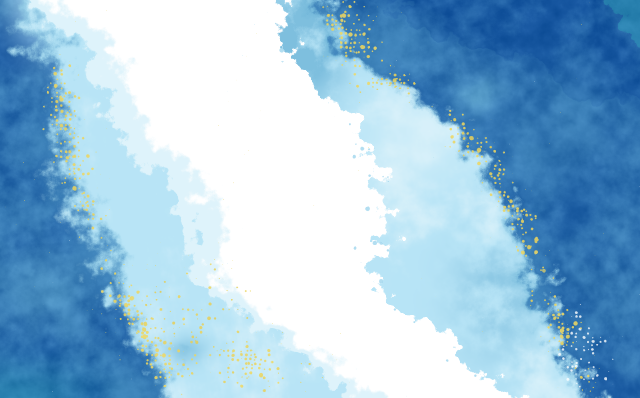
Write a WebGL 1 fragment shader that draws this background.

```glsl
precision highp float;
uniform vec2 u_resolution;

const vec3 WHITE = vec3(1.0);
const vec3 ICE = vec3(0.85, 0.945, 0.98);
const vec3 SKY = vec3(0.72, 0.895, 0.965);
const vec3 AQUA = vec3(0.42, 0.70, 0.84);
const vec3 MID = vec3(0.24, 0.51, 0.725);
const vec3 DEEP = vec3(0.08, 0.33, 0.62);
const vec3 TEAL = vec3(0.16, 0.52, 0.69);
const vec3 GOLD = vec3(0.96, 0.88, 0.44);

float hash(vec2 p) {
  return fract(sin(dot(p, vec2(127.1, 311.7))) * 43758.55);
}

float noise(vec2 p) {
  vec2 i = floor(p), f = fract(p);
  f = f * f * (3.0 - 2.0 * f);
  return mix(mix(hash(i), hash(i + vec2(1, 0)), f.x),
             mix(hash(i + vec2(0, 1)), hash(i + vec2(1, 1)), f.x), f.y);
}

float fbm(vec2 p) {
  float sum = 0.0, amp = 0.5;
  for (int i = 0; i < 6; i++) {
    sum += amp * noise(p);
    p = mat2(1.6, 1.2, -1.2, 1.6) * p + 7.3;
    amp *= 0.5;
  }
  return sum;
}

// Piecewise linear border: eight evenly spaced x positions, top to bottom
float border(float y, vec4 upper, vec4 lower) {
  float s = clamp(1.0 - y, 0.0, 1.0) * 7.0;
  vec4 k = vec4(0, 1, 2, 3);
  return dot(upper, max(1.0 - abs(s - k), 0.0))
       + dot(lower, max(1.0 - abs(s - k - 4.0), 0.0));
}

float blob(vec2 uv, vec2 centre, vec2 radius) {
  vec2 d = (uv - centre) / radius;
  return exp(-dot(d, d));
}

// Jittered irregular dots, one per cell, growing with local density
float specks(vec2 p, float cells, float density, float seed) {
  vec2 id = floor(p * cells);
  float pick = hash(id + seed);
  float size = mix(0.14, 0.36, hash(id + seed + 5.1));
  vec2 jitter = vec2(hash(id + seed + 3.7), hash(id + seed + 9.2)) - 0.5;
  vec2 d = fract(p * cells) - 0.5 - jitter * (0.9 - 2.0 * size);
  float wobble = 0.3 * (noise(p * cells * 2.5 + seed) - 0.5);
  float radius = size * smoothstep(0.0, 0.08, density - pick);
  float soft = 0.7 * cells / u_resolution.y;
  return (1.0 - smoothstep(-soft, soft, length(d) + wobble * size - radius))
       * step(pick, density);
}

void main() {
  vec2 uv = gl_FragCoord.xy / u_resolution;
  vec2 p = gl_FragCoord.xy / u_resolution.y;

  // Shared pigment textures
  float broad = fbm(p * 3.5 + 2.0);
  float grain = fbm(p * 9.0 + 13.0);
  float fine = fbm(p * 30.0 + 31.0);
  float ragged = 0.06 * (grain - 0.49) + 0.085 * (fine - 0.49);

  // Signed distances into the four washes
  float leftPale = border(uv.y, vec4(0.10, 0.18, 0.23, 0.285),
                          vec4(0.345, 0.35, 0.475, 0.59)) - uv.x + ragged;
  float leftEdge = border(uv.y, vec4(0.045, 0.08, 0.09, 0.105),
                          vec4(0.13, 0.17, 0.225, 0.275)) - uv.x;
  float rightPale = uv.x - border(uv.y, vec4(0.447, 0.465, 0.545, 0.59),
                          vec4(0.60, 0.59, 0.71, 0.80)) + ragged;
  float rightEdge = uv.x - border(uv.y, vec4(0.50, 0.555, 0.685, 0.77),
                          vec4(0.81, 0.846, 0.885, 0.93));
  float leftDark = leftEdge + ragged * 1.4;
  float rightDark = rightEdge + ragged * 1.2;

  // Pale left wash in two overlapping layers
  float streak = fbm(vec2(p.x * 14.0 + p.y * 2.0, p.y * 1.5));
  vec3 color = mix(WHITE, ICE, 0.85 * smoothstep(-0.008, 0.014, leftPale));
  float layer = smoothstep(0.0, 0.01, leftPale - 0.035 + 0.08 * (broad - 0.5));
  float stain = smoothstep(0.2, 0.5, 0.4 * streak + 0.4 * grain + 0.2 * fine);
  color = mix(color, mix(ICE, SKY, stain), layer);
  color = mix(color, AQUA, 0.9 * blob(uv, vec2(0.29, 0.12), vec2(0.04, 0.035)) * grain);

  // Pale right wash
  vec3 pale = mix(ICE, SKY, smoothstep(0.25, 0.5, broad * 0.4 + grain * 0.4 + fine * 0.2));
  pale = mix(pale, ICE, 0.65 * blob(uv, vec2(0.65, 0.65), vec2(0.08, 0.12)));
  float cyan = blob(uv, vec2(0.48, 0.91), vec2(0.06, 0.16))
             + 0.5 * blob(uv, vec2(0.78, 0.26), vec2(0.07, 0.16));
  float mottle = smoothstep(0.3, 0.68, 0.5 * (grain + fine));
  pale = mix(pale, AQUA, clamp(cyan * mottle * 1.2, 0.0, 0.75));
  color = mix(color, pale, smoothstep(-0.003, 0.003, rightPale));
  float splash = 0.13 * smoothstep(-0.04, -0.012, rightPale)
               * (1.0 - smoothstep(0.0, 0.006, rightPale));
  color = mix(color, mix(SKY, AQUA, 0.25), 0.85 * specks(p, 60.0, splash, 17.0));

  // Deep left wash with faded top and clouded patches
  float cloud = smoothstep(0.3, 0.66, broad * 0.45 + grain * 0.35 + fine * 0.2);
  vec3 deepLeft = mix(DEEP, MID, cloud);
  deepLeft = mix(deepLeft, AQUA, 0.45 * blob(uv, vec2(0.07, 0.29), vec2(0.05, 0.09)));
  deepLeft = mix(deepLeft, TEAL, 0.8 * blob(uv, vec2(0.02, 0.0), vec2(0.13, 0.09)));
  deepLeft = mix(deepLeft, SKY, 0.8 * blob(uv, vec2(0.065, 1.0), vec2(0.055, 0.13)));
  color = mix(color, AQUA, 0.5 * smoothstep(-0.03, 0.01, leftDark));
  color = mix(color, deepLeft, smoothstep(-0.01, 0.035, leftDark));

  // Deep right wash with a darker overlapping sheet above
  float sheet = uv.y - 1.34 + 0.62 * uv.x + 0.12 * (grain - 0.5) + 0.05 * (fine - 0.5);
  float sheetMask = smoothstep(0.0, 0.008, sheet);
  vec3 deepRight = mix(DEEP, MID, clamp(cloud * 0.85 + 0.15 - 0.35 * sheetMask, 0.0, 1.0));
  deepRight = mix(deepRight, MID, 0.5 * blob(uv, vec2(0.84, 0.66), vec2(0.13, 0.15)));
  deepRight = mix(deepRight, AQUA, 1.4 * grain * blob(uv, vec2(0.745, 0.75), vec2(0.035, 0.08)));
  float corner = uv.x + 0.5 * uv.y - 1.44 + ragged;
  deepRight = mix(deepRight, TEAL, 0.85 * smoothstep(0.0, 0.008, corner));
  color = mix(color, AQUA, 0.55 * smoothstep(-0.025, 0.006, rightDark));
  color = mix(color, deepRight, smoothstep(-0.008, 0.018, rightDark));
  color += 0.11 * (fine - 0.49) * smoothstep(0.0, 0.03, max(leftDark, rightDark));

  // White flecks low on the right border
  float flecks = 0.4 * blob(uv, vec2(0.91, 0.10), vec2(0.035, 0.10));
  color = mix(color, WHITE, 0.8 * specks(p, 95.0, flecks, 41.0));

  // Gold dust along both deep borders and across the lower left
  float l = (leftEdge + 0.01) / 0.024, r = (rightEdge - 0.008) / 0.025;
  float trail = exp(-l * l) * (1.0 - smoothstep(0.78, 0.88, uv.y)) + exp(-r * r);
  float haze = 0.22 * blob(uv, vec2(0.29, 0.20), vec2(0.09, 0.11));
  float pool = 0.7 * blob(uv, vec2(0.38, 0.10), vec2(0.035, 0.035))
             + 0.16 * blob(uv, vec2(0.40, 0.07), vec2(0.09, 0.06))
             + 0.9 * blob(uv, vec2(0.61, 0.79), vec2(0.03, 0.013))
             + 0.4 * blob(uv, vec2(0.56, 0.88), vec2(0.025, 0.08));
  float clump = smoothstep(0.38, 0.75, noise(p * 13.0 + 4.0));
  float dust = trail * (0.1 + 0.5 * clump) + haze + pool;
  float gold = max(specks(p, 88.0, dust, 3.0), specks(p + 0.37, 62.0, dust * 0.5, 23.0));
  gold = max(gold, 0.8 * specks(p, 45.0, 0.05 * trail, 57.0));
  color = mix(color, GOLD - 0.1 * fine, gold * 0.9);

  gl_FragColor = vec4(clamp(color, 0.0, 1.0), 1.0);
}
```
